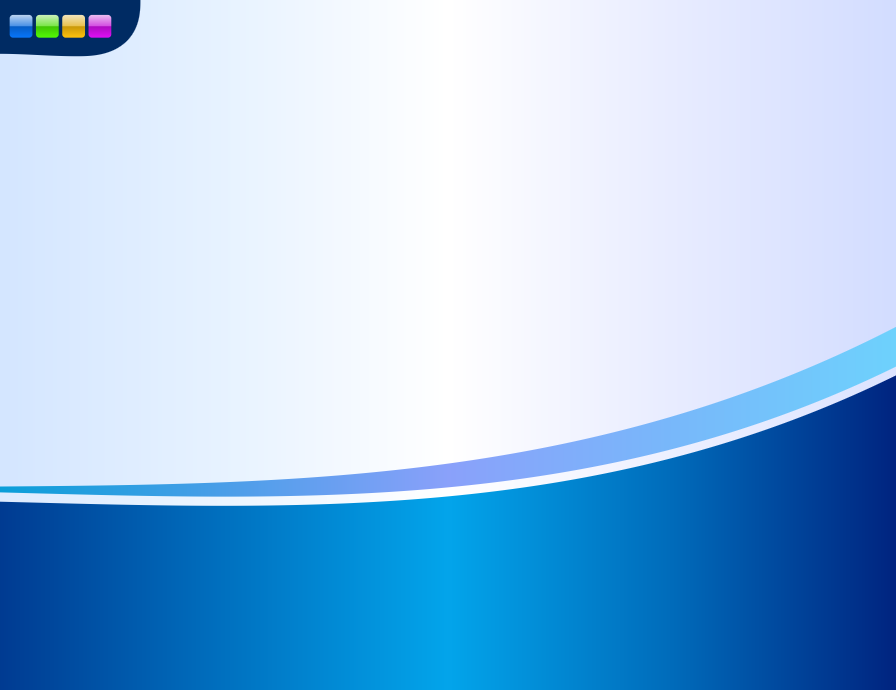
This background is drawn by a WebGL 2 fragment shader. Its source:

```glsl
#version 300 es
precision highp float;
// A pale sky-to-white backdrop above a glossy blue wave with a thin ribbon,
// plus a navy corner tab holding four glass buttons. Cubic height curves
// bound the wave; distance functions shape the tab and its buttons.
uniform vec2 u_resolution;
out vec4 fragColor;

const vec3 NAVY = vec3(0.0, 0.17, 0.39);

// Coverage of a shape from its signed distance, one pixel soft.
float coverage(float dist, float pixel) {
    return clamp(0.5 - dist / pixel, 0.0, 1.0);
}

// Five evenly spaced colour stops over t = 0..1.
vec3 gradient(float t, vec3 a, vec3 b, vec3 c, vec3 d, vec3 e) {
    float s = clamp(t, 0.0, 1.0) * 4.0;
    vec3 color = mix(a, b, clamp(s, 0.0, 1.0));
    color = mix(color, c, clamp(s - 1.0, 0.0, 1.0));
    color = mix(color, d, clamp(s - 2.0, 0.0, 1.0));
    return mix(color, e, clamp(s - 3.0, 0.0, 1.0));
}

// Signed distance below a cubic curve, corrected for its slope.
float belowCurve(vec2 uv, float base, vec3 k, float aspect) {
    float x = uv.x;
    float height = base + x * (k.x + x * (k.y + x * k.z));
    float slope = (k.x + x * (2.0 * k.y + 3.0 * x * k.z)) / aspect;
    return (uv.y - height) / sqrt(1.0 + slope * slope);
}

float roundedBox(vec2 p, float halfSize, float radius) {
    vec2 q = abs(p) - halfSize + radius;
    return length(max(q, 0.0)) + min(max(q.x, q.y), 0.0) - radius;
}

// Tab with a gently bowed lower edge and a superelliptic right corner.
float cornerTab(vec2 p) {
    float depth = mix(0.078, 0.0815, smoothstep(0.0, 0.11, p.x));
    vec2 q = vec2(max(p.x - 0.112, 0.0) / 0.0915, p.y / depth);
    q = pow(max(q, 0.0), vec2(2.5));
    return (pow(q.x + q.y, 0.4) - 1.0) * depth;
}

// Glass shading: pale upper half, deeper lower half; h runs from top to bottom.
vec3 glass(vec3 tint, float h) {
    vec3 upper = mix(mix(tint, vec3(0.93), 0.78), mix(tint, vec3(0.75), 0.35), h * 2.0);
    vec3 lower = mix(tint * 0.78, tint, h * 2.0 - 1.0);
    return mix(upper, lower, smoothstep(0.47, 0.53, h));
}

vec3 buttonTint(int i) {
    if (i == 0) return vec3(0.03, 0.46, 0.98);
    if (i == 1) return vec3(0.32, 0.98, 0.02);
    if (i == 2) return vec3(1.0, 0.76, 0.05);
    return vec3(0.87, 0.06, 0.96);
}

void main() {
    vec2 uv = gl_FragCoord.xy / u_resolution;
    float aspect = u_resolution.x / u_resolution.y;
    float pixel = 1.0 / u_resolution.y;

    // Backdrop
    vec3 color = gradient(uv.x, vec3(0.83, 0.90, 1.0), vec3(0.905, 0.95, 1.0),
        vec3(1.0), vec3(0.91, 0.925, 1.0), vec3(0.825, 0.865, 1.0));
    vec3 backdrop = color;

    // Ribbon, pale gap and deep blue wave
    vec3 ribbon = gradient(uv.x, vec3(0.04, 0.62, 0.85), vec3(0.29, 0.62, 0.91),
        vec3(0.54, 0.63, 0.98), vec3(0.47, 0.72, 0.98), vec3(0.43, 0.82, 0.99));
    vec3 wave = gradient(uv.x, vec3(0.0, 0.23, 0.57), vec3(0.0, 0.44, 0.75),
        vec3(0.01, 0.645, 0.92), vec3(0.0, 0.42, 0.73), vec3(0.0, 0.14, 0.50));
    float ribbonTop = belowCurve(uv, 0.2949, vec3(0.0102, 0.0037, 0.2175), aspect);
    float gapTop = belowCurve(uv, 0.2864, vec3(-0.034, -0.0222, 0.2385), aspect);
    float waveTop = belowCurve(uv, 0.2729, vec3(-0.0332, -0.0222, 0.2385), aspect);
    color = mix(color, ribbon, coverage(ribbonTop, pixel));
    color = mix(color, mix(backdrop, vec3(1.0), 0.2), coverage(gapTop, pixel));
    color = mix(color, wave, coverage(waveTop, pixel));

    // Corner tab, measured from the upper left in canvas heights
    vec2 p = vec2(uv.x * aspect, 1.0 - uv.y);
    color = mix(color, NAVY, coverage(cornerTab(p), pixel));

    // Row of glass buttons
    for (int i = 0; i < 4; i++) {
        vec2 q = p - vec2(0.0305 + 0.0381 * float(i), 0.0381);
        float h = clamp(q.y / 0.033 + 0.5, 0.0, 1.0);
        float shape = coverage(roundedBox(q, 0.0165, 0.005), pixel);
        color = mix(color, glass(buttonTint(i), h), shape);
    }
    fragColor = vec4(color, 1.0);
}
```
